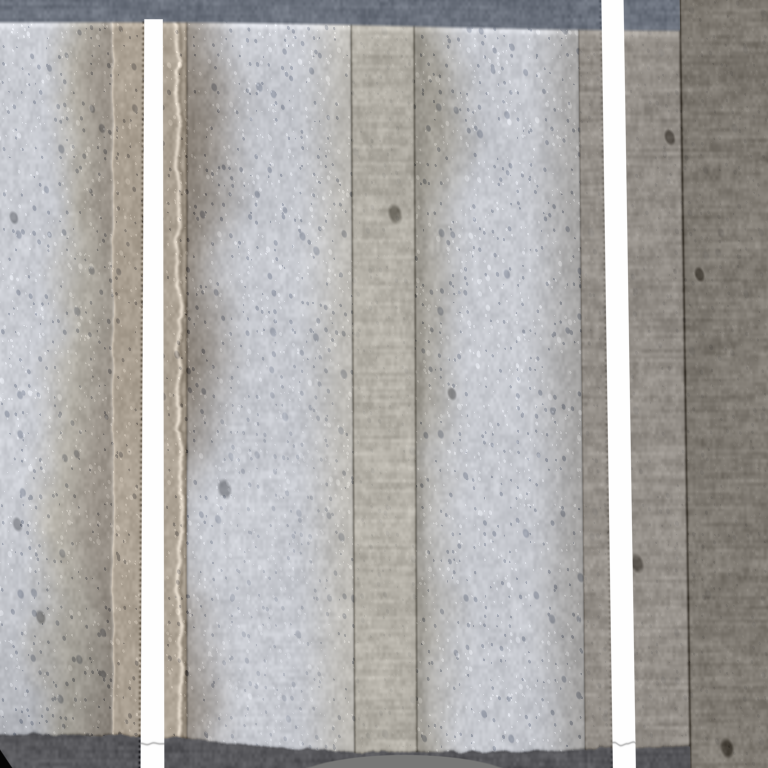
Reproduce this texture procedurally as a WebGL 1 fragment shader.

```glsl
precision highp float;
uniform vec2 u_resolution;

float hash(vec2 p) {
  vec3 q = fract(vec3(p.xyx) * 0.1031);
  q += dot(q, q.yzx + 33.33);
  return fract((q.x + q.y) * q.z);
}

float noise(vec2 p) {
  vec2 i = floor(p), f = fract(p);
  f = f * f * (3.0 - 2.0 * f);
  return mix(mix(hash(i), hash(i + vec2(1.0, 0.0)), f.x),
             mix(hash(i + vec2(0.0, 1.0)), hash(i + 1.0), f.x), f.y);
}

float fbm(vec2 p) {
  float sum = 0.0, amp = 0.5;
  for (int i = 0; i < 4; i++) {
    sum += amp * noise(p);
    p = p * 2.03 + 17.1;
    amp *= 0.5;
  }
  return sum;
}

float stepAA(float edge, float x, float aa) {
  return smoothstep(edge - aa, edge + aa, x);
}

float band(float lo, float hi, float x, float aa) {
  return stepAA(lo, x, aa) * (1.0 - stepAA(hi, x, aa));
}

float seam(float x, float center, float width) {
  float d = (x - center) / width;
  return exp(-d * d);
}

// Scattered elongated aggregate chips, one candidate per cell
float chips(vec2 p, vec2 cells, float density, float seed) {
  vec2 q = p * cells, id = floor(q);
  vec2 center = 0.3 + 0.4 * vec2(hash(id + seed), hash(id + seed + 41.0));
  vec2 d = fract(q) - center;
  d.x += d.y * 0.25;
  float size = mix(0.12, 0.3, hash(id + seed + 83.0));
  return step(1.0 - density, hash(id + seed + 127.0))
       * (1.0 - smoothstep(size * 0.5, size, length(d)));
}

// Smooth concrete panels with warm, stained edges
vec3 panelColor(float x, float y, float cloud) {
  vec3 pale = vec3(0.775, 0.785, 0.81);
  vec3 warm = vec3(0.70, 0.685, 0.65);
  vec3 stain = vec3(0.56, 0.53, 0.495);
  float wobble = (cloud - 0.47) * 0.07;

  vec3 left = mix(pale, warm, smoothstep(0.055, 0.115, x + wobble + 0.025 * (1.0 - y)));
  left = mix(left, stain, 0.85 * smoothstep(0.085, 0.148, x + wobble));
  left *= mix(0.90, 1.015, smoothstep(0.03, 0.4, y));

  float bulge = 0.045 * seam(y, 0.32, 0.13);
  vec3 middle = mix(stain, pale, smoothstep(0.23, 0.335, x + wobble + bulge));
  middle = mix(middle, warm * 1.04, 0.75 * smoothstep(0.38, 0.46, x));

  vec3 right = mix(warm * 0.93, pale, smoothstep(0.54, 0.625, x + wobble));
  right = mix(right, vec3(0.64, 0.635, 0.63), smoothstep(0.68, 0.765, x + wobble * 0.5));

  return x < 0.19 ? left : (x < 0.5 ? middle : right);
}

void main() {
  vec2 uv = gl_FragCoord.xy / u_resolution;
  float aa = 0.8 / min(u_resolution.x, u_resolution.y);
  float x = uv.x, y = uv.y, down = 1.0 - y;
  float cloud = fbm(uv * vec2(7.0, 6.0));
  float ragged = fbm(vec2(y * 38.0, 3.0)) - 0.47;

  // Slightly slanted boundaries
  float stripL = 0.457 + 0.005 * down;
  float stripR = 0.539 + 0.004 * down;
  float slabL = 0.753 + 0.009 * down;
  float slabR = 0.885 + 0.014 * down;
  float jointX = 0.147 + 0.006 * ragged;
  float crackX = 0.231 + 0.004 * down + 0.014 * ragged;

  // Slabs and strips
  vec3 col = panelColor(x, y, cloud);
  col = mix(col, vec3(0.67, 0.63, 0.575), band(jointX, 0.243, x, aa));
  col = mix(col, vec3(0.695, 0.68, 0.645), band(stripL, stripR, x, aa));
  col = mix(col, vec3(0.575, 0.555, 0.53), stepAA(slabL, x, aa));
  col = mix(col, vec3(0.495, 0.475, 0.445), stepAA(slabR, x, aa));

  // Grain and horizontal brushing
  float brushed = max(band(stripL, stripR, x, aa), stepAA(slabL, x, aa));
  brushed = max(brushed, 0.5 * band(0.28, 0.44, x, 0.03) * (1.0 - smoothstep(0.4, 0.65, y)));
  float brush = noise(vec2(x * 16.0, y * 230.0)) + noise(vec2(x * 38.0, y * 120.0)) - 1.0;
  float grain = noise(uv * vec2(270.0, 190.0)) + noise(uv * vec2(130.0, 75.0) + x * 9.0) - 1.0;
  col += 0.06 * grain + 0.06 * brushed * brush + 0.07 * (cloud - 0.47);

  // Chips thin out over brushed areas
  float fleck = 0.0, glint = 0.0;
  for (int i = 0; i < 3; i++) {
    float k = float(i);
    vec2 cells = vec2(55.0, 38.0) * (1.0 + 0.6 * k);
    fleck += chips(uv, cells, 0.13, 11.0 + k * 29.0);
    glint += chips(uv + 0.37, cells * 1.4, 0.12, 7.0 + k * 53.0);
  }
  float smoothArea = 1.0 - 0.75 * brushed;
  col -= vec3(0.15, 0.14, 0.12) * min(fleck, 1.0) * smoothArea;
  col += 0.08 * min(glint, 1.0) * smoothArea;
  col -= 0.22 * chips(uv, vec2(13.0, 11.0) * vec2(2.0, 1.6), 0.03, 5.0);

  // Joints and pale ragged cracks
  col -= 0.23 * seam(x, stripL, 0.0016) + 0.20 * seam(x, stripR, 0.0016);
  col -= 0.06 * seam(x, stripR + 0.006, 0.007);
  col -= 0.13 * seam(x, slabL, 0.0014) + 0.24 * seam(x, slabR, 0.0018);
  col -= 0.15 * seam(x, 0.243, 0.002) + 0.10 * seam(x, crackX + 0.005, 0.003);
  col += 0.13 * seam(x, jointX, 0.0022) + 0.20 * seam(x, crackX, 0.003);

  // Dark bands across the ends
  float asphaltGrain = 0.06 * grain + 0.04 * brush;
  float topEdge = 0.971 - 0.011 * smoothstep(0.2, 0.9, x);
  float spanMask = 1.0 - stepAA(slabR, x, aa);
  float top = stepAA(topEdge, y, 0.003) * spanMask;
  col += 0.08 * seam(y, topEdge - 0.004, 0.004) * spanMask;
  col = mix(col, vec3(0.42, 0.445, 0.49) + asphaltGrain, top);
  float bottomEdge = 0.043 - 0.022 * smoothstep(0.15, 0.46, x)
                   + 0.006 * smoothstep(0.65, 0.85, x)
                   + 0.008 * (fbm(vec2(x * 70.0, 9.0)) - 0.47);
  float bottom = (1.0 - stepAA(bottomEdge, y, 0.002)) * spanMask;
  col -= 0.14 * seam(y, bottomEdge, 0.0025) * spanMask;
  col = mix(col, vec3(0.335, 0.335, 0.35) + asphaltGrain, bottom);

  // Rounded grey plate and black corner
  float plate = length((uv - vec2(0.527, -0.02)) / vec2(0.15, 0.037));
  col = mix(col, vec3(0.47, 0.47, 0.465), 1.0 - stepAA(1.0, plate, 0.03));
  col = mix(col, vec3(0.02), 1.0 - stepAA(0.024, y + x * 1.5, aa * 2.0));

  // Painted white lines with a dark fringe
  float leftA = mix(0.183, 0.188, y), leftB = mix(0.214, 0.212, y);
  float rightA = 0.783 + 0.015 * down, rightB = 0.812 + 0.016 * down;
  float leftExtent = 1.0 - stepAA(0.975, y, aa);
  float teeth = 0.5 + 0.5 * cos(y * 900.0);
  col -= 0.24 * teeth * leftExtent * seam(x, leftA - 0.001, 0.002);
  col -= 0.10 * teeth * seam(x, rightA - 0.001, 0.002);
  float paint = max(band(leftA, leftB, x, aa) * leftExtent, band(rightA, rightB, x, aa));
  float paintCrack = seam(y, 0.028 + 0.006 * noise(vec2(x * 120.0, 2.0)), 0.0015);
  col = mix(col, vec3(0.995) - 0.25 * paintCrack, paint);
  gl_FragColor = vec4(clamp(col, 0.0, 1.0), 1.0);
}
```
